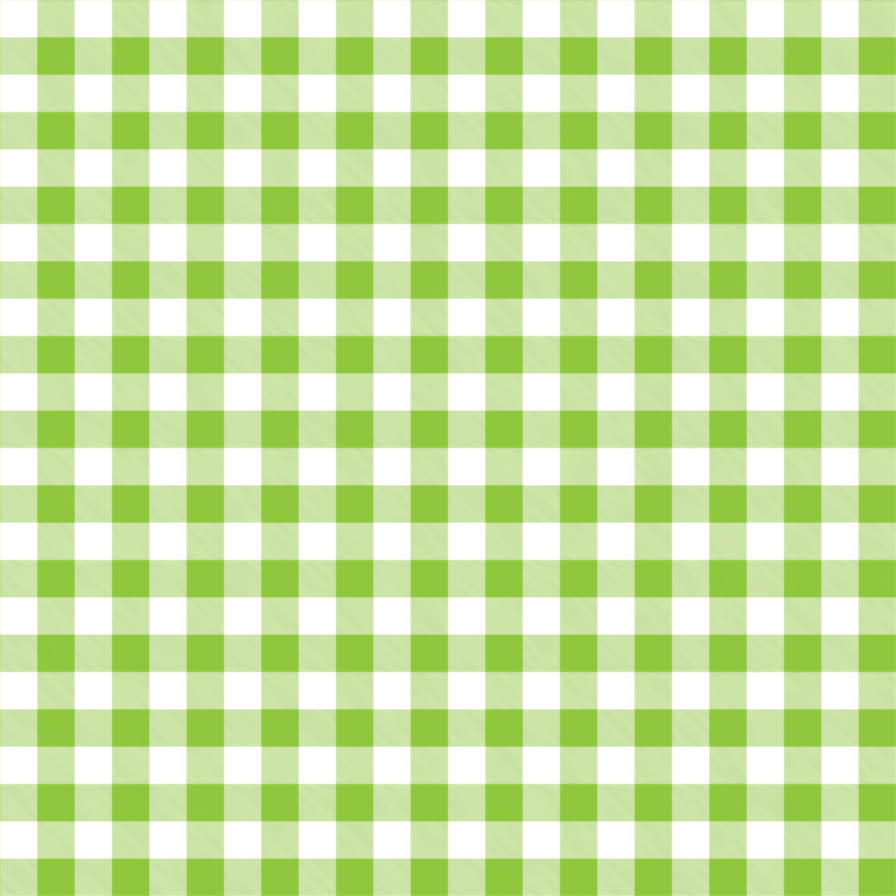
Reproduce this pattern procedurally as a Shadertoy shader.

```glsl
const float REPEATS = 12.0;
const float STRIPE_WIDTH = 0.5;      // share of one repeat
const float EDGE_SOFTNESS = 0.0021;  // share of the canvas
const float GRAIN_STRENGTH = 0.022;
const vec2 GRAIN_SCALE = vec2(110.0, 22.0);  // across, along the diagonal
const vec3 WHITE = vec3(1.0);
const vec3 LIGHT_GREEN = vec3(0.80, 0.89, 0.65);
const vec3 DEEP_GREEN = vec3(0.56, 0.78, 0.24);

float hash(vec2 p) {
    vec3 q = fract(vec3(p.xyx) * 0.1031);
    q += dot(q, q.yzx + 33.33);
    return fract((q.x + q.y) * q.z);
}

float valueNoise(vec2 p) {
    vec2 cell = floor(p);
    vec2 f = fract(p);
    f = f * f * (3.0 - 2.0 * f);
    return mix(mix(hash(cell), hash(cell + vec2(1.0, 0.0)), f.x),
               mix(hash(cell + vec2(0.0, 1.0)), hash(cell + 1.0), f.x), f.y);
}

// Coverage of a stripe centred at the given phase of each repeat
float stripe(float coord, float centre, float softness) {
    float offset = abs(fract(coord - centre + 0.5) - 0.5);
    return clamp((0.5 * STRIPE_WIDTH - offset) / softness + 0.5, 0.0, 1.0);
}

void mainImage(out vec4 fragColor, in vec2 fragCoord) {
    vec2 uv = fragCoord / iResolution.xy;
    vec2 grid = uv * REPEATS;
    vec2 softness = REPEATS * max(vec2(EDGE_SOFTNESS), 1.0 / iResolution.xy);

    // Crossing stripes
    float warp = stripe(grid.x, 0.75, softness.x);
    float weft = stripe(grid.y, 0.25, softness.y);
    float single = warp + weft - 2.0 * warp * weft;
    float crossed = warp * weft;
    vec3 color = WHITE * (1.0 - single - crossed)
               + LIGHT_GREEN * single + DEEP_GREEN * crossed;

    // Faint diagonal grain, mostly in the light squares
    vec2 diagonal = vec2(uv.x + uv.y, uv.x - uv.y) * GRAIN_SCALE;
    float grain = valueNoise(diagonal + 100.0) - 0.5;
    color += grain * GRAIN_STRENGTH * (single + 0.3 * crossed);

    fragColor = vec4(color, 1.0);
}
```
